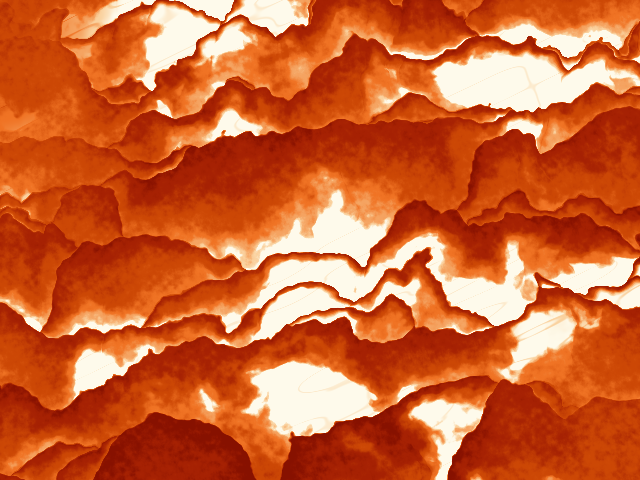
Reproduce this texture procedurally as a Shadertoy shader.

```glsl
// Broken, overlapping ember-orange ridges with dark crests and white-hot gaps between them
#define LAYERS 23
#define EDGE_SOFTNESS 0.0025
#define WARP 0.16
#define SWELL 0.20
#define LOBES 0.075
#define PLUNGE 0.26
#define GLOW_START 0.45
#define WHITE_START 0.64
#define WHITE_FULL 0.71
#define GRAIN 0.20

float hash(vec2 p) {
    return fract(sin(dot(p, vec2(127.1, 311.7))) * 43758.5453);
}

float noise(vec2 p) {
    vec2 i = floor(p), f = fract(p);
    f = f * f * (3.0 - 2.0 * f);
    return mix(mix(hash(i), hash(i + vec2(1, 0)), f.x),
               mix(hash(i + vec2(0, 1)), hash(i + vec2(1, 1)), f.x), f.y);
}

float fbm(vec2 p) {
    float sum = 0.0, amp = 0.516;
    for (int i = 0; i < 5; i++) {
        sum += amp * noise(p);
        p = mat2(1.6, 1.2, -1.2, 1.6) * p + 17.3;
        amp *= 0.5;
    }
    return sum;
}

// Rounded bumps with sharp valleys
float billow(vec2 p) {
    return abs(2.0 * noise(p) - 1.0);
}

// Height of one crest line; nearer ridges are lower and larger, and each dives out of sight in places
float crest(float x, float id) {
    float u = id / float(LAYERS - 1);
    float row = id * 7.0 + 3.0;
    float size = mix(0.6, 1.25, u);
    float h = 1.12 - 1.12 * pow(u, 1.2) + 0.1 * (x - 0.66);
    h += SWELL * size * (noise(vec2(x * 1.8 + id * 0.37, row)) - 0.5);
    h += LOBES * size * (billow(vec2(x * 5.0 / size, row + 40.0)) - 0.4);
    h += 0.02 * billow(vec2(x * 15.0, row + 80.0));
    float dive = noise(vec2(x * 2.6 / size + id * 0.61, row + 120.0));
    return h - PLUNGE * size * smoothstep(0.46, 0.8, dive);
}

// Heat from 0 (dark crest) to 1 (white)
vec3 heatColor(float t) {
    vec3 c = mix(vec3(0.53, 0.065, 0.0), vec3(0.65, 0.13, 0.01), smoothstep(0.0, 0.14, t));
    c = mix(c, vec3(0.80, 0.28, 0.02), smoothstep(0.14, 0.35, t));
    c = mix(c, vec3(0.94, 0.45, 0.14), smoothstep(0.35, 0.55, t));
    c = mix(c, vec3(0.96, 0.64, 0.38), smoothstep(0.55, 0.70, t));
    c = mix(c, vec3(0.98, 0.82, 0.62), smoothstep(0.70, 0.82, t));
    return mix(c, vec3(0.995, 0.98, 0.92), smoothstep(0.82, 0.96, t));
}

void mainImage(out vec4 fragColor, in vec2 fragCoord) {
    vec2 p = fragCoord / iResolution.y;
    vec2 q = p + WARP * (vec2(fbm(p * 7.0), fbm(p * 7.0 + 51.7)) - 0.5);

    // Depth below the covering crest, and gap down to the next crest in front
    float depth = 0.1, gap = 0.2;
    for (int i = 0; i < LAYERS; i++) {
        float h = crest(q.x, float(i));
        float slope = (crest(q.x + 0.006, float(i)) - h) / 0.006;
        float d = (h - q.y) / sqrt(1.0 + slope * slope);
        float cover = smoothstep(-EDGE_SOFTNESS, EDGE_SOFTNESS, d);
        depth = mix(depth, max(d, 0.0), cover);
        gap = mix(min(gap, abs(d)), 0.2, cover);
    }
    float fall = depth / (depth + gap + 0.0001);
    float belowCrest = smoothstep(0.0, 0.03, depth);

    // Hot zones: two broad bands broken up by cloudy and puffy noise
    float band = 0.5 + 0.5 * cos(11.4 * (p.y - 0.87) + 2.5 * (noise(p * 2.0 + 9.0) - 0.5));
    float hot = fbm(q * vec2(4.5, 7.0) + 23.0) + 0.26 * (band - 0.5) + 0.26 * (fall - 0.5);
    hot += 0.10 * (billow(q * 15.0 + 3.0) - 0.4) + 0.10 * (fbm(p * 34.0) - 0.5);
    float white = belowCrest * smoothstep(WHITE_START, WHITE_FULL, hot);

    // Body shading, halo and white openings
    float heat = 0.03 + 0.40 * fall + 0.20 * (noise(q * 2.3 + 5.0) - 0.5);
    heat += 0.07 * (band - 0.5) + 0.14 * (fbm(q * 13.0 + 11.0) - 0.5);
    heat += 0.28 * belowCrest * smoothstep(GLOW_START, WHITE_START + 0.02, hot);
    heat += 0.55 * white;

    // Smooth haze in the upper left and lower right
    float hazeLeft = smoothstep(0.40, 0.05, length((p - vec2(0.0, 0.9)) * vec2(1.0, 0.6)));
    float hazeRight = smoothstep(0.5, 0.05, length(p - vec2(1.33, 0.03)));
    float cloud = 0.25 * (fbm(p * 5.0 + 70.0) - 0.5);
    heat = mix(heat, 0.40 + cloud, 0.8 * hazeLeft);
    heat = mix(heat, 0.34 + cloud, 0.65 * hazeRight);

    // Fine grain on the ridges, faint fibres in the openings
    heat += GRAIN * (fbm(p * 90.0 + 31.0) - 0.5) * (1.0 - white);
    vec2 along = mat2(0.9, -0.44, 0.44, 0.9) * p;
    float fibre = smoothstep(0.05, 0.0, abs(noise(along * vec2(7.0, 38.0)) - 0.5));
    heat = clamp(heat, 0.0, 1.0) - 0.1 * fibre * white;

    fragColor = vec4(heatColor(heat), 1.0);
}
```
